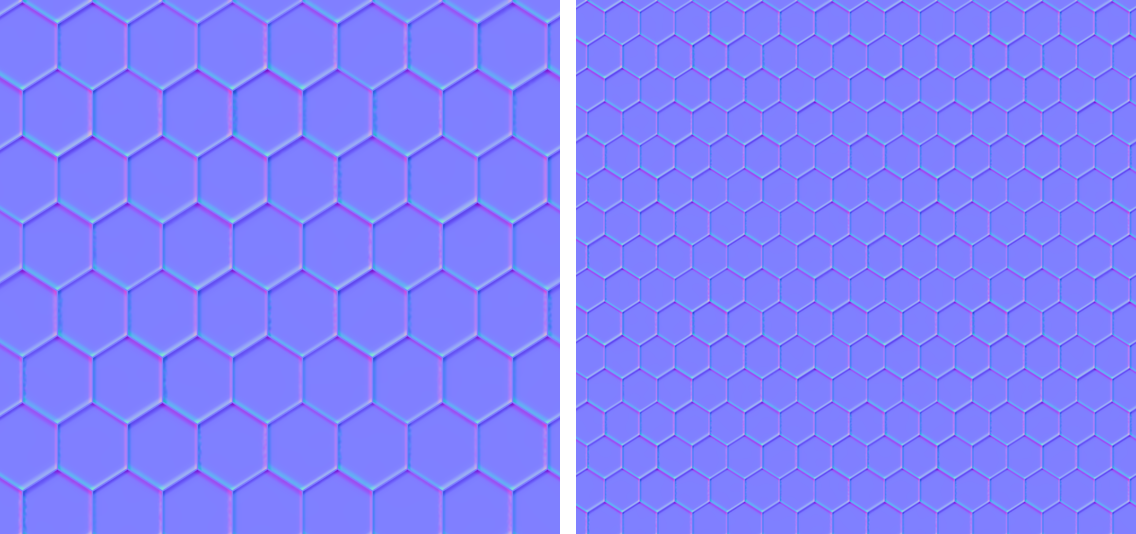
Left: one tile. Right: repeated 2 by 2.
Write a WebGL 2 fragment shader that draws this texture map.

```glsl
#version 300 es
precision highp float;
// Tangent-space normal map of hexagonal tiles with worn, grooved joints; tiles seamlessly.

uniform vec2 u_resolution;
out vec4 fragColor;

const vec2  REPEATS      = vec2(8.0, 8.0);    // tiles across, rows up (rows must be even)
const vec2  GRID_OFFSET  = vec2(0.82, 0.31);  // first tile centre, in tiles
const float ROW_HEIGHT   = 0.866;             // row spacing of a regular hexagon
const float FLOOR_WIDTH  = 0.020;             // flat bottom of the groove
const float BEVEL_START  = 0.018;
const float BEVEL_END    = 0.082;
const float TAIL_END     = 0.15;              // soft sag of the tile rim
const float TAIL_SHARE   = 0.17;
const float SLANT_TILT   = 0.45;              // slope of the diagonal joints
const float UPRIGHT_TILT = 0.41;              // slope of the vertical joints
const float UPRIGHT_SIZE = 0.88;              // vertical joints are narrower
const float WEAR_SHIFT   = 0.022;             // how far chips move a bevel
const float WEAR_TILT    = 0.22;              // roughness of chipped bevels
const float WEAR_SCALE   = 14.0;              // chips per tile, whole number
const float FACE_TILT    = 0.012;             // faint unevenness of tile faces

// Joint directions in regular hexagon space, and neighbour steps in grid space
const vec2 JOINT_NORMAL[3] = vec2[3](vec2(1.0, 0.0), vec2(0.5, 0.866), vec2(-0.5, 0.866));
const vec2 NEIGHBOUR[3]    = vec2[3](vec2(1.0, 0.0), vec2(0.5, 1.0), vec2(-0.5, 1.0));

float hash(vec2 p) {
    vec3 h = fract(vec3(p.xyx) * 0.1031);
    h += dot(h, h.yzx + 33.33);
    return fract((h.x + h.y) * h.z);
}

float cornerSlope(vec2 cell, vec2 corner, vec2 local, vec2 period) {
    float angle = 6.2832 * hash(mod(cell + corner, period) + 7.0);
    return dot(vec2(cos(angle), sin(angle)), local - corner);
}

// Gradient noise that wraps after a whole number of cells
float wrappedNoise(vec2 p, vec2 period) {
    vec2 cell = floor(p), f = p - cell;
    vec2 w = f * f * f * (f * (f * 6.0 - 15.0) + 10.0);
    float low  = mix(cornerSlope(cell, vec2(0, 0), f, period),
                     cornerSlope(cell, vec2(1, 0), f, period), w.x);
    float high = mix(cornerSlope(cell, vec2(0, 1), f, period),
                     cornerSlope(cell, vec2(1, 1), f, period), w.x);
    return mix(low, high, w.y);
}

// Centre of the nearest tile in the staggered grid
vec2 nearestCentre(vec2 p) {
    vec2 stagger = vec2(0.5, 1.0), pitch = vec2(1.0, 2.0);
    vec2 even = pitch * floor(p / pitch + 0.5);
    vec2 odd  = pitch * floor((p - stagger) / pitch + 0.5) + stagger;
    vec2 squash = vec2(1.0, ROW_HEIGHT);
    return length((p - even) * squash) < length((p - odd) * squash) ? even : odd;
}

void main() {
    vec2 uv = gl_FragCoord.xy / u_resolution;
    vec2 grid = uv * REPEATS - GRID_OFFSET;
    vec2 centre = nearestCentre(grid);
    vec2 local = (grid - centre) * vec2(1.0, ROW_HEIGHT);
    float pixel = REPEATS.x / u_resolution.x;

    // Chip noise, shared by all joints
    vec2 chipPeriod = REPEATS * WEAR_SCALE;
    vec2 chipPos = uv * chipPeriod;
    vec2 chips = vec2(wrappedNoise(chipPos, chipPeriod),
                      wrappedNoise(chipPos + vec2(31.5, 17.5), chipPeriod));

    // Sum the bevels of the three pairs of joints around the tile
    vec2 tilt = vec2(0.0);
    float nearest = 1.0;
    for (int i = 0; i < 3; i++) {
        float across = dot(local, JOINT_NORMAL[i]);
        float side = across < 0.0 ? -1.0 : 1.0;
        float dist = max(0.5 - abs(across), 0.0);
        nearest = min(nearest, dist);

        // Variation per joint, and wear per side of it
        vec2 middle = centre + 0.5 * side * NEIGHBOUR[i];
        vec2 id = mod(floor(middle * vec2(4.0, 2.0) + 0.5), REPEATS * vec2(4.0, 2.0));
        bool upright = i == 0;
        float size = mix(0.75, 1.2, hash(id + 3.0)) * (upright ? UPRIGHT_SIZE : 1.0);
        float wear = smoothstep(0.45, 0.9, hash(id + 50.0 + 20.0 * side));
        wear *= upright ? 1.0 : 0.15;

        // Worn bevels spread into the tile
        float worn = dist + wear * WEAR_SHIFT * (chips.x - 0.5);
        float soft = max(BEVEL_END * size, BEVEL_START * size + pixel);
        float bevel = 1.0 - smoothstep(BEVEL_START * size, soft, worn);
        float tail = 1.0 - smoothstep(0.0, TAIL_END * size, dist);
        float slope = (upright ? UPRIGHT_TILT : SLANT_TILT) * mix(0.85, 1.12, hash(id + 11.0));
        tilt += side * JOINT_NORMAL[i] * slope * mix(bevel, tail, TAIL_SHARE);
        tilt += wear * WEAR_TILT * chips * (1.0 - smoothstep(0.03, 0.085, dist));
    }

    // Flat groove floor, then faint unevenness of the faces
    tilt *= smoothstep(0.0, max(FLOOR_WIDTH, pixel), nearest);
    vec2 facePeriod = REPEATS * 2.0;
    tilt += FACE_TILT * wrappedNoise(uv * facePeriod, facePeriod);

    // Encode the normal with its green channel pointing down
    vec3 normal = vec3(tilt.x, -tilt.y, sqrt(max(1.0 - dot(tilt, tilt), 0.0)));
    fragColor = vec4(0.5 + 0.5 * normal, 1.0);
}
```
